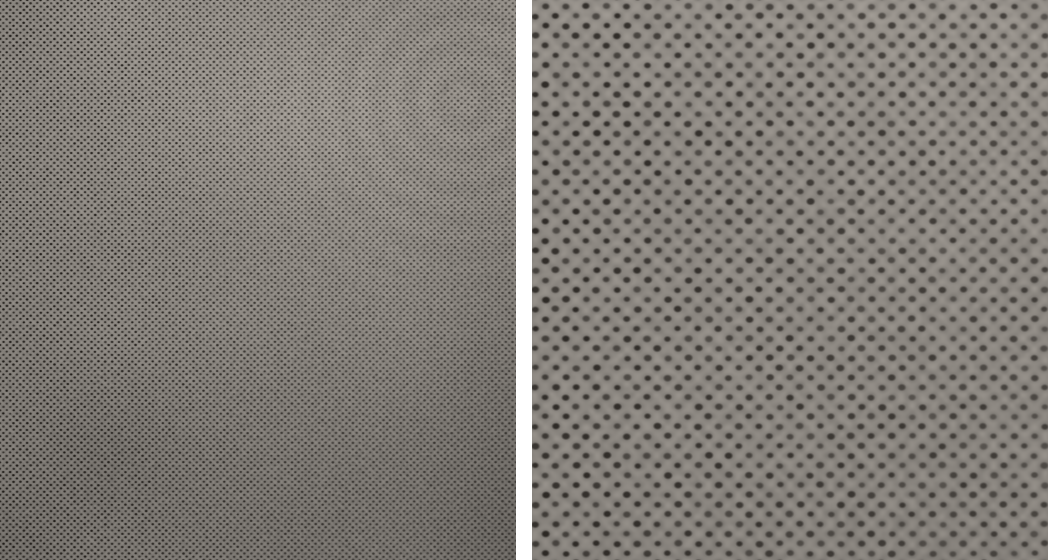
Left: the whole. Right: its middle third, enlarged.
A Shadertoy shader for this texture:

```glsl
float hash(vec2 p) {
    vec3 q = fract(vec3(p.xyx) * 0.1031);
    q += dot(q, q.yzx + 33.33);
    return fract((q.x + q.y) * q.z);
}

float valueNoise(vec2 p) {
    vec2 cell = floor(p), f = fract(p);
    f = f * f * (3.0 - 2.0 * f);
    return mix(mix(hash(cell), hash(cell + vec2(1, 0)), f.x),
               mix(hash(cell + vec2(0, 1)), hash(cell + vec2(1, 1)), f.x), f.y);
}

void mainImage(out vec4 fragColor, in vec2 fragCoord) {
    vec2 uv = fragCoord / iResolution.xy;
    vec2 grid = uv * vec2(76.0, 86.0);
    float pixel = 76.0 / iResolution.x;

    // Two interleaved lattices form the staggered perforations
    float hole = 0.0, dent = 0.0;
    for (int i = 0; i < 2; i++) {
        vec2 shifted = grid + 0.5 * float(i);
        vec2 id = floor(shifted) + 91.0 * float(i);
        vec2 jitter = vec2(hash(id), hash(id + 37.0)) - 0.5;
        vec2 d = fract(shifted) - 0.5 - 0.06 * jitter;
        float dist = length(d * vec2(0.92, 1.06));
        float radius = 0.15 + 0.04 * (hash(id + 71.0) - 0.5);
        float depth = mix(0.9, 0.5, smoothstep(0.0, 0.8, uv.x));
        depth *= 0.65 + 0.5 * hash(id + 13.0);
        float blur = 0.05 + 0.5 * pixel;
        hole += depth * (1.0 - smoothstep(radius - blur, radius + blur, dist));
        dent += exp(-dist * dist * 17.0);
    }

    // Broad light falloff and soft mottling
    float light = mix(0.445, 0.55, smoothstep(0.0, 0.9, uv.y));
    light += 0.03 * exp(-5.0 * dot(uv - vec2(0.6, 0.8), uv - vec2(0.6, 0.8)));
    light -= 0.04 * smoothstep(0.25, 0.0, uv.x) * uv.y;
    light -= 0.03 * smoothstep(0.7, 1.0, uv.x);
    light += 0.04 * (valueNoise(uv * 5.0) - 0.5);

    // Faint curved bands in the upper right
    float arc = length((uv - vec2(0.9, 0.82)) * vec2(0.92, 1.0));
    light += 0.012 * sin(arc * 110.0) * smoothstep(0.5, 0.1, arc);

    // Raised diagonal ribs between holes, with fine grain
    light += 0.04 - 0.13 * dent;
    light += 0.05 * (valueNoise(grid * 3.5) - 0.5);

    vec3 fabric = light * vec3(1.035, 1.0, 0.955);
    vec3 holeColor = vec3(0.13, 0.115, 0.1);
    fragColor = vec4(mix(fabric, holeColor, clamp(hole, 0.0, 1.0)), 1.0);
}
```
